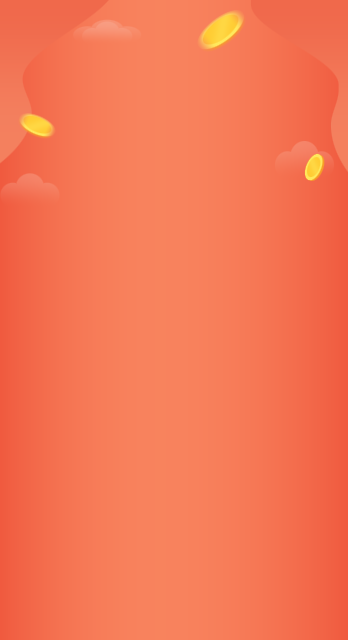
Write a Shadertoy shader that draws this background.

```glsl
#define CENTER_COLOR vec3(0.973, 0.512, 0.366)
#define EDGE_COLOR vec3(0.940, 0.352, 0.245)
#define DRAPE_TOP vec3(0.940, 0.410, 0.295)
#define DRAPE_LOW vec3(0.955, 0.500, 0.370)
#define CLOUD_COLOR vec3(0.975, 0.700, 0.620)
#define GOLD vec3(1.0, 0.80, 0.20)
#define GOLD_RIM vec3(1.0, 0.91, 0.36)
#define GOLD_SIDE vec3(0.97, 0.62, 0.15)
#define CLOUD_ALPHA 0.36
#define GLOW_X 46.0
#define GLOW_POWER 1.9

// Coverage of the negative side of a field, one pixel soft
float fill(float d) {
    return clamp(0.5 - d / max(fwidth(d), 1e-4), 0.0, 1.0);
}

// Horizontal position of the wavy drape edges at height y
float leftEdge(float y) {
    float tail = max((y - 32.5) / 14.6, 0.0);
    return 6.5 + 26.9 * (1.0 - smoothstep(-4.8, 22.8, y))
        + 2.6 * smoothstep(22.8, 32.5, y) - 9.1 * tail * tail;
}

float rightEdge(float y) {
    float tail = max((y - 36.0) / 13.5, 0.0);
    return 72.1 + 25.2 * smoothstep(1.2, 24.5, y)
        - 2.2 * smoothstep(26.0, 36.0, y) + 4.8 * tail * tail;
}

// Three round lumps that fade out downward
vec3 addCloud(vec3 col, vec2 p, vec2 center, vec2 size) {
    vec2 q = (p - center) / size;
    float d = 1e3;
    for (int i = -1; i <= 1; i++) {
        float middle = 1.0 - abs(float(i));
        vec2 lump = vec2(4.9 * float(i), -2.2 * middle);
        d = min(d, length(q - lump) - 3.6 - 0.5 * middle);
    }
    // Flat body between the lumps
    vec2 body = abs(q - vec2(0.0, 1.8)) - vec2(4.9, 1.8);
    d = min(d, max(body.x, body.y));
    float fade = 1.0 - smoothstep(-6.0, 3.6, q.y);
    return mix(col, CLOUD_COLOR, CLOUD_ALPHA * fade * fill(d));
}

// Tilted gold disc; blur softens the ends of its long axis
vec3 addCoin(vec3 col, vec2 p, vec2 center, float angle, vec2 radii, float blur) {
    float c = cos(angle), s = sin(angle);
    vec2 q = mat2(c, -s, s, c) * (p - center);
    vec2 n = q / radii;
    float face = length(n + vec2(0.0, 0.12)) - 0.9;
    float side = length(n - vec2(0.0, 0.14)) - 0.88;
    float soft = 1.0 - smoothstep(1.0 - blur, 1.02, abs(n.x));
    float haze = 1.0 - smoothstep(1.0 - blur * 0.5, 1.0 + blur * 0.15, length(n));
    float alpha = mix(1.0, soft * haze, step(0.01, blur));

    vec3 gold = mix(GOLD_SIDE, GOLD_RIM, fill(face));
    float inner = length(n + vec2(0.0, 0.12)) - 0.68;
    gold = mix(gold, GOLD, fill(inner));
    float shine = exp(-pow((n.x + n.y * 0.5) * 3.0, 2.0));
    gold = mix(gold, GOLD_RIM, 0.4 * shine * fill(inner));
    return mix(col, gold, alpha * fill(min(face, side)));
}

void mainImage(out vec4 fragColor, in vec2 fragCoord) {
    // Canvas is 100 units wide, y runs downward from the top
    vec2 uv = fragCoord / iResolution.xy;
    vec2 p = vec2(uv.x, 1.0 - uv.y) * vec2(100.0, 184.6);

    // Horizontal glow
    float reach = p.x < GLOW_X ? GLOW_X : 100.0 - GLOW_X;
    float t = pow(abs(p.x - GLOW_X) / reach, GLOW_POWER);
    vec3 col = mix(CENTER_COLOR, EDGE_COLOR, t);

    // Drapes in the upper corners
    vec3 drape = mix(DRAPE_TOP, DRAPE_LOW, smoothstep(0.0, 38.0, p.y));
    col = mix(col, drape, fill(p.x - leftEdge(p.y)));
    col = mix(col, drape, fill(rightEdge(p.y) - p.x));

    // Clouds
    col = addCloud(col, p, vec2(30.8, 10.1), vec2(1.15, 0.70));
    col = addCloud(col, p, vec2(30.8, 10.5), vec2(0.85, 0.68));
    col = addCloud(col, p, vec2(8.6, 56.3), vec2(1.0));
    col = addCloud(col, p, vec2(87.5, 47.6), vec2(1.0, 1.1));

    // Coins
    col = addCoin(col, p, vec2(63.7, 8.9), -0.66, vec2(9.0, 3.9), 0.6);
    col = addCoin(col, p, vec2(10.6, 36.3), 0.42, vec2(6.3, 3.0), 0.6);
    col = addCoin(col, p, vec2(90.4, 48.3), -1.17, vec2(4.5, 2.4), 0.0);

    fragColor = vec4(col, 1.0);
}
```
